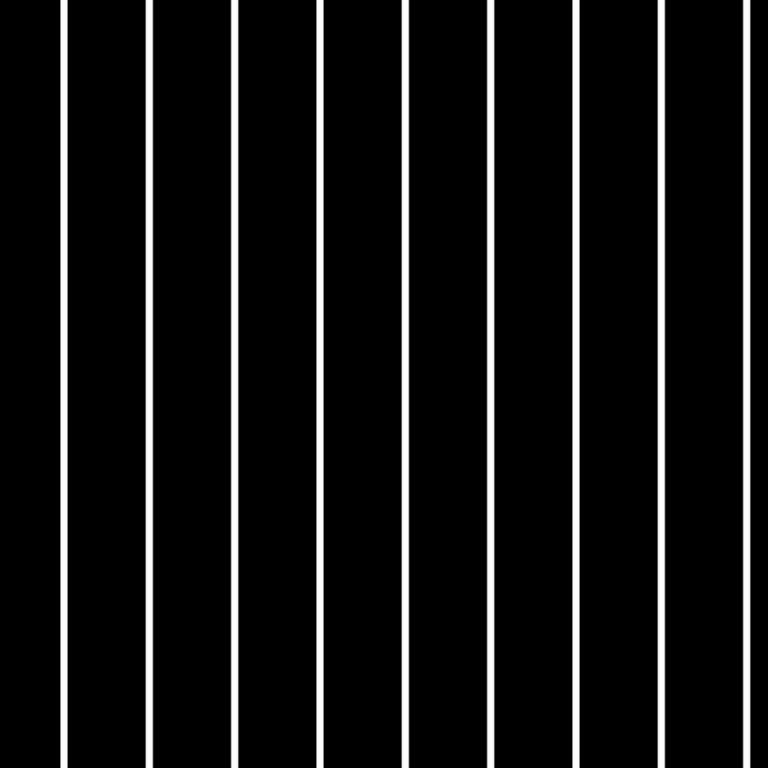
This pattern is drawn by a Shadertoy shader. Its source:

```glsl
#define STRIPE_COUNT 9.0
#define STRIPE_CENTER 0.75   // position inside one repeat
#define STRIPE_WIDTH 0.084   // share of one repeat
#define EDGE_SOFTNESS 0.0022 // share of the canvas
#define GROUND_COLOR vec3(0.0)
#define STRIPE_COLOR vec3(0.99)

// Signed distance to the nearest vertical stripe, in canvas widths
float stripeDistance(float x) {
    float offset = fract(x * STRIPE_COUNT - STRIPE_CENTER + 0.5) - 0.5;
    return (abs(offset) - 0.5 * STRIPE_WIDTH) / STRIPE_COUNT;
}

void mainImage(out vec4 fragColor, in vec2 fragCoord) {
    vec2 uv = fragCoord / iResolution.xy;

    // Edge ramp never narrower than one pixel
    float edge = max(EDGE_SOFTNESS, 1.0 / iResolution.x);
    float coverage = clamp(0.5 - stripeDistance(uv.x) / edge, 0.0, 1.0);

    fragColor = vec4(mix(GROUND_COLOR, STRIPE_COLOR, coverage), 1.0);
}
```
